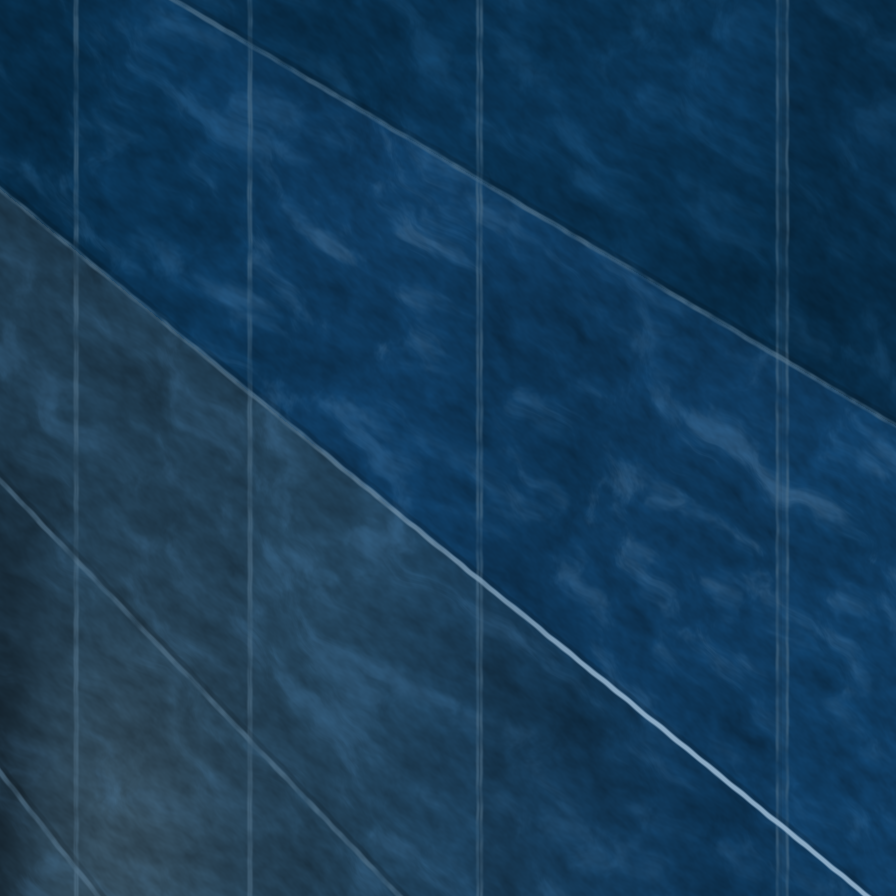
Give the GLSL for this texture, as a Shadertoy shader.

```glsl
const vec3 DEEP  = vec3(0.030, 0.175, 0.285);
const vec3 BLUE  = vec3(0.060, 0.230, 0.375);
const vec3 SLATE = vec3(0.130, 0.245, 0.330);
const vec3 PALE  = vec3(0.200, 0.335, 0.455);
const vec3 GLOW  = vec3(0.240, 0.320, 0.370);
const vec3 GROUT = vec3(0.330, 0.450, 0.540);
const vec3 SHINE = vec3(0.600, 0.720, 0.820);

// Perspective of the tiling
const float COLUMN_START = 0.085;
const float COLUMN_WIDTH = 0.194;
const float COLUMN_RATIO = 1.32;
const float ROW_START = -0.1146;
const float ROW_HEIGHT = 0.3255;
const float ROW_SLOPE = 0.59;
const float ROW_SPREAD = 0.225;

vec2 hash2(vec2 cell) {
    vec3 h = fract(cell.xyx * vec3(0.1031, 0.1030, 0.0973));
    h += dot(h, h.yzx + 33.33);
    return fract((h.xx + h.yz) * h.zy);
}

float cornerSlope(vec2 cell, vec2 offset) {
    float angle = 6.2832 * hash2(cell).x;
    return dot(vec2(cos(angle), sin(angle)), offset);
}

float gradientNoise(vec2 p) {
    vec2 i = floor(p), f = fract(p), e = vec2(1.0, 0.0);
    vec2 u = f * f * f * (f * (f * 6.0 - 15.0) + 10.0);
    float low = mix(cornerSlope(i, f), cornerSlope(i + e, f - e), u.x);
    float high = mix(cornerSlope(i + e.yx, f - e.yx), cornerSlope(i + 1.0, f - 1.0), u.x);
    return mix(low, high, u.y);
}

float fbm(vec2 p, int octaves) {
    float sum = 0.0, amplitude = 1.0;
    for (int i = 0; i < octaves; i++) {
        sum += amplitude * gradientNoise(p);
        p = mat2(0.96, 0.28, -0.28, 0.96) * p * 2.0 + 17.3;
        amplitude *= 0.55;
    }
    return sum;
}

float stroke(float distance, float halfWidth, float pixel) {
    float soft = max(pixel, 0.0015);
    return 1.0 - smoothstep(halfWidth - soft, halfWidth + soft, abs(distance));
}

float blob(vec2 p, vec2 center, vec2 radius) {
    vec2 q = (p - center) / radius;
    return exp(-dot(q, q));
}

// Column and row coordinates; whole numbers lie on the joints
vec2 tileCoord(vec2 p) {
    float growth = 1.0 + (p.x - COLUMN_START) * (COLUMN_RATIO - 1.0) / COLUMN_WIDTH;
    float column = log(max(growth, 0.01)) / log(COLUMN_RATIO);
    float row = (1.0 - p.y - ROW_START - ROW_SLOPE * p.x) / (ROW_HEIGHT + ROW_SPREAD * p.x);
    return vec2(column, row);
}

// Signed distances to the nearest column joint and row joint
vec2 jointDistance(vec2 p, vec2 tile) {
    vec2 nearest = round(tile);
    float columnX = COLUMN_START
        + COLUMN_WIDTH * (pow(COLUMN_RATIO, nearest.x) - 1.0) / (COLUMN_RATIO - 1.0);
    float slope = ROW_SLOPE + ROW_SPREAD * nearest.y;
    float rise = (tile.y - nearest.y) * (ROW_HEIGHT + ROW_SPREAD * p.x);
    return vec2(p.x - columnX, rise / sqrt(1.0 + slope * slope));
}

vec3 stoneColor(vec2 p, vec2 tile) {
    vec2 id = floor(tile);
    vec2 grain = vec2(dot(p, vec2(0.72, -0.69)), dot(p, vec2(0.69, 0.72)));
    float cloud = fbm(p * 4.0 + 3.0, 4);
    float streak = fbm(grain * vec2(9.0, 21.0) + cloud, 5);
    float speck = fbm(grain * vec2(38.0, 75.0), 3);

    // Broad tint of each diagonal band
    float upper = 1.0 - step(0.0, id.y);
    float lower = step(1.0, id.y);
    float blueness = mix(smoothstep(0.0, 0.45, p.x), 0.15, upper);
    vec3 color = mix(DEEP, BLUE, clamp(blueness + 0.5 * cloud, 0.0, 1.0));
    color = mix(color, SLATE, lower * smoothstep(0.85, 0.3, p.x));
    color = mix(color, GLOW, 0.6 * blob(p, vec2(0.13, 0.07), vec2(0.13, 0.24)));
    color *= 1.0 - 0.35 * smoothstep(0.07, 0.0, p.x) * smoothstep(0.65, 0.2, p.y);

    // Mineral streaks, grain and variation between tiles
    float vein = blob(p, vec2(0.43, 0.68), vec2(0.16, 0.15))
               + blob(p, vec2(0.82, 0.40), vec2(0.26, 0.16));
    float bright = smoothstep(0.0, 0.65, streak + 0.25 * cloud);
    color = mix(color, PALE, bright * (0.25 + 0.45 * vein) * (1.0 - 0.5 * upper));
    color *= 1.0 + 0.20 * streak + 0.13 * speck + 0.12 * cloud;
    return color * (0.95 + 0.10 * hash2(id + 11.0).y);
}

void mainImage(out vec4 fragColor, in vec2 fragCoord) {
    vec2 p = fragCoord / iResolution.xy;
    float pixel = 1.0 / min(iResolution.x, iResolution.y);
    vec2 tile = tileCoord(p);
    vec2 joint = jointDistance(p, tile) + 0.0012 * gradientNoise(p * 45.0);
    vec3 color = stoneColor(p, tile);

    // Upright joints split into two worn strands towards the right
    float wear = clamp(0.75 + 0.8 * fbm(p * vec2(30.0, 24.0), 3), 0.25, 1.0);
    float gap = mix(0.001, 0.0055, smoothstep(0.4, 0.85, p.x));
    float strands = stroke(abs(joint.x) - gap, 0.0015, pixel);
    float bed = stroke(joint.x, gap + 0.002, pixel);
    color = mix(color, GROUT, wear * (0.36 * strands + 0.16 * bed));

    // Slanted joints, with a gleam along the middle one
    float middle = 1.0 - step(0.5, abs(round(tile.y) - 1.0));
    float gleam = middle * smoothstep(0.2, 0.75, p.x);
    float shade = stroke(joint.y + 0.005, 0.003, pixel);
    color *= 1.0 - 0.14 * shade;
    float line = stroke(joint.y, 0.0028, pixel);
    color = mix(color, mix(GROUT, SHINE, gleam), line * mix(0.65 * wear, 0.9, gleam));

    fragColor = vec4(clamp(color, 0.0, 1.0), 1.0);
}
```
